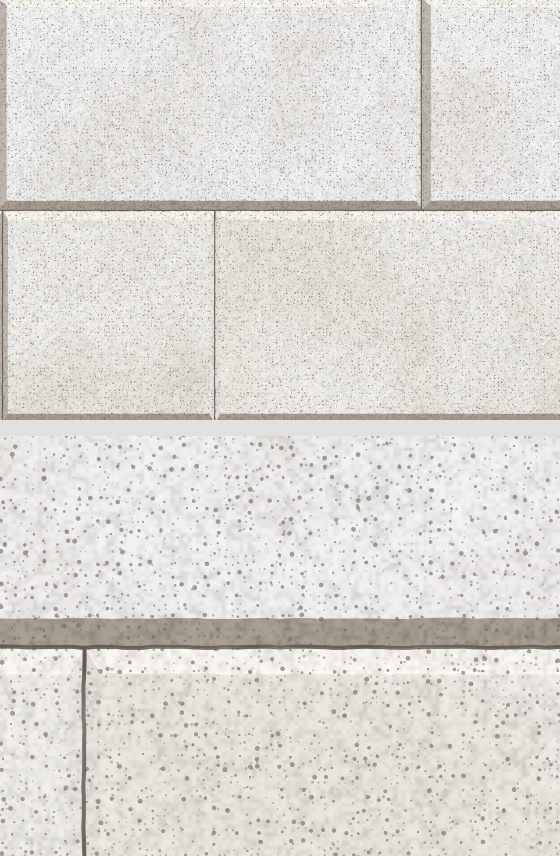
Top: the whole. Bottom: its middle third, enlarged.
This texture is drawn by a Shadertoy shader. Its source:

```glsl
// Pale cast-stone blocks in two running-bond courses, with mitred bevels and thin dark joints.
// Distances to the four block sides choose a facet; noise adds stains and grain,
// and jittered cells scatter dark specks. One unit is the canvas height.

const float COURSE_HEIGHT = 0.507;
const float COURSE_JOINT  = 0.499;   // height of the joint between the courses
const float BLOCK_LENGTH  = 1.010;
const float UPPER_JOINT   = 1.003;   // a vertical joint in the upper course
const float LOWER_JOINT   = 0.511;   // a vertical joint in the lower course
const float JOINT_HALF    = 0.0016;
const float LEFT_BEVEL    = 0.023;
const float RIGHT_BEVEL   = 0.012;
const float BOTTOM_BEVEL  = 0.023;
const float TOP_BEVEL     = 0.021;
const float GRAIN_SIZE    = 0.0034;
const float SPECK_CELL    = 0.0085;

const vec3 STONE      = vec3(0.938, 0.938, 0.934);
const vec3 STAIN      = vec3(0.875, 0.862, 0.828);
const vec3 TOP_LIT    = vec3(0.965, 0.950, 0.930);
const vec3 RIGHT_LIT  = vec3(0.905, 0.895, 0.875);
const vec3 LEFT_PALE  = vec3(0.885, 0.880, 0.860);
const vec3 LEFT_SHADE = vec3(0.745, 0.720, 0.690);
const vec3 UNDERSIDE  = vec3(0.645, 0.608, 0.570);
const vec3 JOINT      = vec3(0.370, 0.335, 0.300);
const vec3 SPECK      = vec3(0.450, 0.420, 0.390);

float hash(vec2 p) {
    vec3 q = fract(p.xyx * 0.1031);
    q += dot(q, q.yzx + 33.33);
    return fract((q.x + q.y) * q.z);
}

float noise(vec2 p) {
    vec2 i = floor(p), f = fract(p);
    f = f * f * (3.0 - 2.0 * f);
    return mix(mix(hash(i), hash(i + vec2(1, 0)), f.x),
               mix(hash(i + vec2(0, 1)), hash(i + vec2(1, 1)), f.x), f.y);
}

float fbm(vec2 p) {
    float sum = 0.0, amp = 0.5;
    for (int i = 0; i < 5; i++) {
        sum += amp * noise(p);
        p = p * 2.03 + 17.3;
        amp *= 0.5;
    }
    return sum;
}

// Coverage of round specks, one per chosen cell
float specks(vec2 p, float cell, float density, float px) {
    vec2 id = floor(p / cell);
    vec2 jitter = 0.25 + 0.5 * vec2(hash(id + 3.7), hash(id + 51.3));
    float radius = cell * mix(0.09, 0.23, hash(id + 91.1));
    float d = length(p - (id + jitter) * cell) - radius;
    return step(hash(id + 23.9), density) * smoothstep(0.5 * px, -0.5 * px, d);
}

// Paints a bevel facet wherever its scaled distance is below all its rivals
vec3 facet(vec3 base, vec3 shade, float dist, float rival, float blur) {
    return mix(base, shade, smoothstep(-blur, blur, min(rival, 1.0) - dist));
}

void mainImage(out vec4 fragColor, in vec2 fragCoord) {
    float px = 1.0 / iResolution.y;
    vec2 p = fragCoord * px;
    vec2 worn = p + 0.0012 * (vec2(noise(p * 90.0), noise(p * 90.0 + 40.0)) - 0.5);

    // Block containing this point; the lower course opens with a half block
    float row = step(COURSE_JOINT, worn.y);
    float start = mix(LOWER_JOINT, UPPER_JOINT, row);
    float col = floor((worn.x - start) / BLOCK_LENGTH) + 1.0;
    float x0 = start + (col - 1.0) * BLOCK_LENGTH;
    float x1 = x0 + BLOCK_LENGTH;
    if (row < 0.5 && col < 0.5) x0 += 0.5 * BLOCK_LENGTH;
    float y0 = COURSE_JOINT + (row - 1.0) * COURSE_HEIGHT;
    float left = abs(worn.x - x0), right = x1 - worn.x;
    float bottom = worn.y - y0, top = y0 + COURSE_HEIGHT - worn.y;

    // Broad stains, warm near some left edges, and grime above the lower bevel
    vec2 block = vec2(col, row);
    float cloud = fbm(p * vec2(4.0, 3.2) + block * 7.7 + 2.0);
    float grime = smoothstep(0.45, 0.8, fbm(p * vec2(12.0, 9.0) + 31.0));
    float dirt = 0.5 * smoothstep(0.42, 0.78, cloud) + 0.25 * grime;
    dirt += 0.3 * noise(p * vec2(22.0, 8.0)) * exp(-bottom / 0.045);
    vec3 face = mix(STONE, STAIN, clamp(dirt, 0.0, 1.0));
    face *= mix(vec3(0.990, 0.986, 0.974), vec3(1.0, 1.0, 1.004), row);
    face -= vec3(0.0, 0.012, 0.035) * col * exp(-left / 0.06) * cloud;

    // Mitred bevels; the left one varies in shade and width between blocks
    float pale = mod(col + col * row, 2.0);
    float leftWidth = LEFT_BEVEL * mix(0.55, 1.0, row);
    float l = left / leftWidth, r = right / RIGHT_BEVEL;
    float b = bottom / BOTTOM_BEVEL, t = top / TOP_BEVEL;
    float blur = 0.7 * px / BOTTOM_BEVEL;
    vec3 color = facet(face, TOP_LIT, t, min(min(l, r), b), blur);
    color = facet(color, RIGHT_LIT, r, min(min(l, t), b), 2.0 * blur);
    color = facet(color, mix(LEFT_SHADE, LEFT_PALE, pale), l, min(min(r, t), b), 1.5 * blur);
    color = facet(color, UNDERSIDE, b, min(min(l, r), t), blur);
    color += 0.025 * smoothstep(0.12, 0.0, abs(t - 1.0)) * step(1.0, min(min(l, r), b));

    // Sandy grain and two sizes of dark specks
    float grain = 0.6 * noise(p / GRAIN_SIZE) + 0.4 * noise(p / (2.3 * GRAIN_SIZE) + 9.0);
    color += 0.022 - 0.145 * grain * grain;
    color = mix(color, SPECK, 0.62 * specks(p, SPECK_CELL, 0.36, px));
    color = mix(color, SPECK, 0.42 * specks(p + 0.37, 0.62 * SPECK_CELL, 0.30, px));

    // Thin joints of uneven depth
    float edge = min(min(left, right), min(bottom, top));
    float gap = smoothstep(JOINT_HALF + 0.6 * px, JOINT_HALF - 0.6 * px, edge);
    color = mix(color, JOINT, gap * mix(0.7, 1.0, noise(p * 45.0)));

    fragColor = vec4(clamp(color, 0.0, 1.0), 1.0);
}
```
